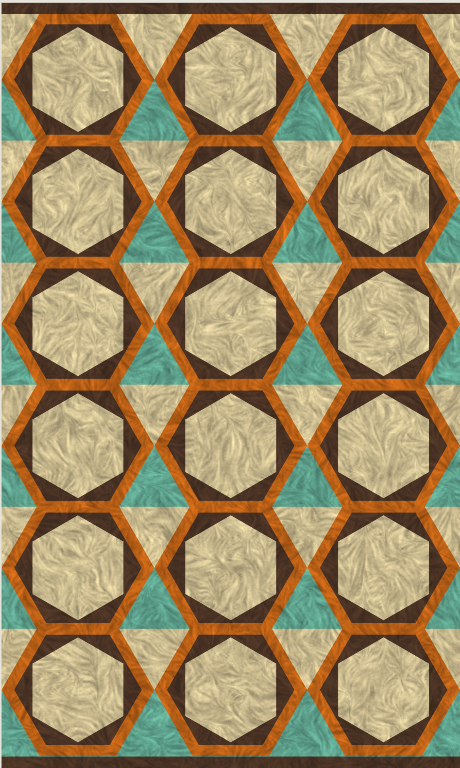
Give the GLSL for this pattern, as a Shadertoy shader.

```glsl
const float COLUMNS = 3.0;
const float ROWS = 6.0;
const float ROW_PITCH = 0.7987;     // lengths are in column widths
const float FIRST_ROW = 0.5115;
const float LEFT_MARGIN = 0.01;
const float FRAME_APOTHEM = 0.433;
const float DARK_APOTHEM = 0.361;
const float CORE_APOTHEM = 0.2975;

const vec3 CREAM = vec3(0.78, 0.72, 0.55);
const vec3 BROWN = vec3(0.285, 0.195, 0.14);
const vec3 ORANGE = vec3(0.72, 0.37, 0.085);
const vec3 TEAL = vec3(0.36, 0.62, 0.54);
const vec3 PAPER = vec3(0.90, 0.89, 0.86);

float hash(vec2 p) {
    vec3 q = fract(vec3(p.xyx) * 0.1031);
    q += dot(q, q.yzx + 33.33);
    return fract((q.x + q.y) * q.z);
}

float noise(vec2 p) {
    vec2 cell = floor(p), f = fract(p);
    f = f * f * (3.0 - 2.0 * f);
    return mix(mix(hash(cell), hash(cell + vec2(1, 0)), f.x),
               mix(hash(cell + vec2(0, 1)), hash(cell + vec2(1, 1)), f.x), f.y);
}

// Short fibres: noise averaged along a slowly turning direction
float fibres(vec2 p) {
    float angle = 0.2 + 3.6 * noise(p * 9.0);
    vec2 stride = 0.011 * vec2(cos(angle), sin(angle));
    float sum = 0.0;
    for (int i = -4; i <= 4; i++) {
        sum += noise((p + float(i) * stride) * 62.0);
    }
    return sum / 9.0 - 0.5;
}

// Hexagon with a vertex at the top
float hexagon(vec2 p, float apothem) {
    p = abs(p);
    return max(p.x, 0.5 * p.x + 0.8660254 * p.y) - apothem;
}

float inside(float dist, float pixel) {
    return 1.0 - smoothstep(-0.5 * pixel, 0.5 * pixel, dist);
}

void mainImage(out vec4 fragColor, in vec2 fragCoord) {
    float pixel = (COLUMNS + LEFT_MARGIN) / iResolution.x;
    vec2 p = fragCoord * pixel - vec2(LEFT_MARGIN, 0.0);
    float top = iResolution.y * pixel;

    // Cell coordinates; the end rows keep their full height
    float rowCoord = (p.y - FIRST_ROW) / ROW_PITCH;
    float row = clamp(floor(rowCoord + 0.5), 0.0, ROWS - 1.0);
    vec2 q = vec2(fract(p.x) - 0.5, (rowCoord - row) * ROW_PITCH);

    // Triangles between hexagons: cream above, teal below
    float seam = clamp(floor(rowCoord), 0.0, ROWS - 2.0) + 0.5;
    float toSeam = abs(rowCoord - seam) * ROW_PITCH;
    float split = sign(q.y) * min(abs(q.y), toSeam);
    vec3 color = mix(CREAM, TEAL, inside(split, pixel));

    // Nested hexagons
    color = mix(color, ORANGE, inside(hexagon(q.yx, FRAME_APOTHEM), pixel));
    color = mix(color, BROWN, inside(hexagon(q.yx, DARK_APOTHEM), pixel));
    color = mix(color, CREAM, inside(hexagon(q, CORE_APOTHEM), pixel));

    // End bands
    float band = min(p.y - 0.075, top - 0.092 - p.y);
    color = mix(color, BROWN, inside(band, pixel));

    // Woven pile
    float grain = hash(floor(p * 110.0)) - 0.5;
    color *= 1.0 + 0.75 * fibres(p) + 0.05 * grain + 0.05 * (noise(p * 14.0) - 0.5);

    // Bare margin at the left and top
    float margin = min(p.x, top - 0.018 - p.y);
    color = mix(color, PAPER, inside(margin, pixel));
    fragColor = vec4(color, 1.0);
}
```
